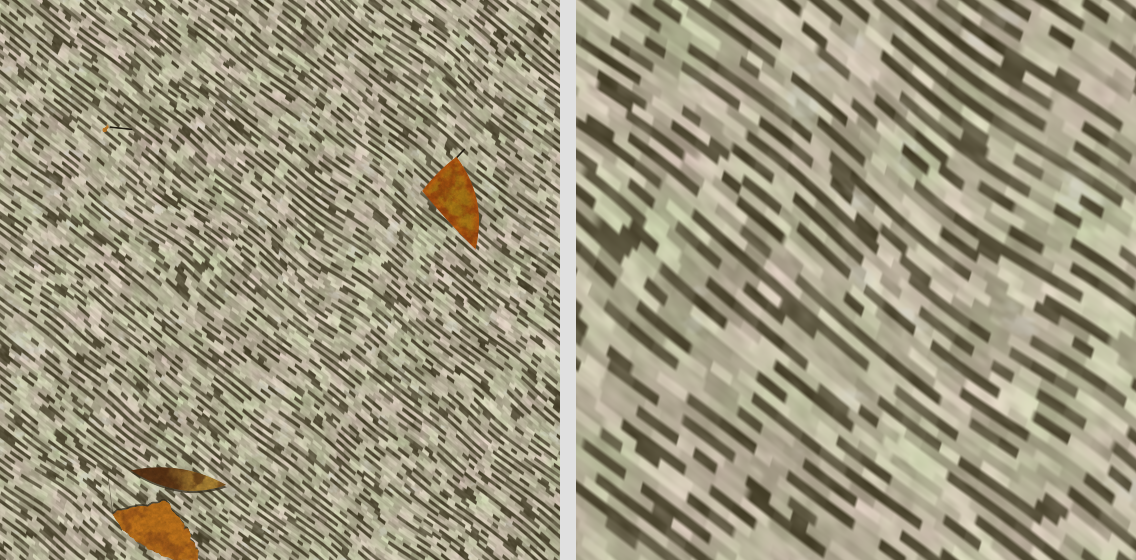
Left, the full canvas; right, a detail of the centre.
This texture is drawn by a three.js fragment shader. Its source:

```glsl
varying vec2 vUv;

float hash(vec2 p) {
  vec3 q = fract(vec3(p.xyx) * 0.1031);
  q += dot(q, q.yzx + 33.33);
  return fract((q.x + q.y) * q.z);
}

float noise(vec2 p) {
  vec2 i = floor(p), f = fract(p);
  f = f * f * (3.0 - 2.0 * f);
  return mix(mix(hash(i), hash(i + vec2(1, 0)), f.x),
             mix(hash(i + vec2(0, 1)), hash(i + vec2(1, 1)), f.x), f.y);
}

float fbm(vec2 p) {
  float sum = 0.0, amp = 0.5;
  for (int i = 0; i < 4; i++) {
    sum += amp * noise(p);
    p = p * 2.03 + 17.0;
    amp *= 0.5;
  }
  return sum / 0.9375;
}

// Brightness of one straw: odd rows are mostly gaps, even rows mostly straw
float strawTone(float cell, float row) {
  vec2 id = vec2(cell, row) + 300.0;
  float gapChance = mix(0.07, 0.57, mod(row, 2.0));
  float gap = step(hash(id), gapChance);
  float shade = hash(id + 71.3);
  return mix(0.62 + 0.43 * shade, 0.22 * shade * shade, gap);
}

float strawRow(float along, float row) {
  float rowSeed = hash(vec2(row + 400.0, 7.0));
  float s = along * mix(42.0, 58.0, rowSeed) + rowSeed * 37.0;
  s += 0.9 * noise(vec2(s * 0.7 + 200.0, row + 300.0));
  float cell = floor(s);
  return mix(strawTone(cell, row), strawTone(cell + 1.0, row),
             smoothstep(0.42, 0.58, fract(s)));
}

vec3 strawMat(vec2 p) {
  // Slanted, slightly wavy rows of broken straws
  vec2 w = p + 0.011 * (vec2(noise(p * 9.0), noise(p * 9.0 + 40.0)) - 0.5);
  float across = dot(w, vec2(0.62, 0.78));
  float along = dot(w, vec2(0.78, -0.62)) + 0.4 * across;
  float v = across / 0.0058;
  float row = floor(v);
  float tone = mix(strawRow(along, row), strawRow(along, row + 1.0),
                   smoothstep(0.26, 0.74, fract(v)));
  tone += 0.16 * (noise(vec2(along * 110.0, across * 260.0) + 90.0) - 0.5);
  tone += 0.14 * (fbm(p * 14.0) - 0.5);
  vec3 color = mix(vec3(0.30, 0.275, 0.19), vec3(0.81, 0.79, 0.695), tone);

  // Patches of greenish, pinkish and bleached straw
  float hue = fbm(p * 28.0 + 5.0) - 0.5;
  color += tone * hue * vec3(0.10, -0.03, 0.10);
  float bleach = smoothstep(0.66, 0.82, fbm(p * vec2(32.0, 40.0) + 60.0));
  return mix(color, vec3(0.83, 0.83, 0.80), 0.5 * bleach * tone);
}

// Distance outside the edge a-b, bowed outwards by bulge
float bowedEdge(vec2 p, vec2 a, vec2 b, float bulge) {
  vec2 d = b - a;
  float t = dot(p - a, d) / dot(d, d);
  return dot(p - a, normalize(vec2(-d.y, d.x))) - bulge * 4.0 * t * (1.0 - t);
}

float leafShape(vec2 p, vec2 a, vec2 b, vec2 c, vec3 bulge) {
  return max(bowedEdge(p, a, b, bulge.x),
         max(bowedEdge(p, b, c, bulge.y), bowedEdge(p, c, a, bulge.z)));
}

float segment(vec2 p, vec2 a, vec2 b) {
  vec2 d = b - a;
  return length(p - a - d * clamp(dot(p - a, d) / dot(d, d), 0.0, 1.0));
}

float cover(float d) { return 1.0 - smoothstep(-0.001, 0.001, d); }

float wedgeLeaf(vec2 p) {
  return leafShape(p, vec2(0.815, 0.72), vec2(0.849, 0.555), vec2(0.754, 0.659),
                   vec3(0.020, 0.002, 0.003));
}

float curledLeaf(vec2 p) {
  return leafShape(p, vec2(0.234, 0.16), vec2(0.404, 0.134), vec2(0.33, 0.124),
                   vec3(0.016, 0.004, 0.006));
}

float raggedLeaf(vec2 p) {
  float teeth = 0.009 * (noise(p * 110.0) - 0.5);
  return teeth + leafShape(p, vec2(0.2, 0.082), vec2(0.295, 0.104),
                           vec2(0.358, -0.003), vec3(0.003, 0.008, 0.024));
}

void main() {
  vec2 p = vUv;
  vec3 color = strawMat(p);

  // Shadows and stems
  vec2 lit = p + vec2(-0.001, 0.004);
  float shadow = max(cover(curledLeaf(lit)), cover(raggedLeaf(p - vec2(-0.001, 0.003))));
  color = mix(color, vec3(0.20, 0.17, 0.11), 0.75 * shadow);
  float stem = min(segment(p, vec2(0.815, 0.718), vec2(0.829, 0.733)),
                   segment(p, vec2(0.197, 0.773), vec2(0.235, 0.769)));
  color = mix(color, vec3(0.13, 0.11, 0.07), cover(stem - 0.0014));
  float thread = segment(p, vec2(0.193, 0.15), vec2(0.201, 0.085));
  color = mix(color, vec3(0.25, 0.22, 0.16), 0.6 * cover(thread - 0.0006));

  // Autumn leaves with rusty blotches
  float blotch = smoothstep(0.45, 0.72, fbm(p * 48.0 + 11.0));
  float grain = 0.85 + 0.3 * fbm(p * 190.0);
  vec3 ochre = mix(vec3(0.61, 0.43, 0.08), vec3(0.68, 0.31, 0.06),
                   smoothstep(0.0, 0.025, wedgeLeaf(p) + 0.02));
  vec3 wedge = mix(ochre, vec3(0.54, 0.22, 0.05), 0.7 * blotch);
  color = mix(color, wedge * grain, cover(wedgeLeaf(p)));
  vec3 curled = mix(vec3(0.33, 0.19, 0.08), vec3(0.63, 0.48, 0.19),
                    smoothstep(0.27, 0.39, p.x + 0.05 * (fbm(p * 40.0) - 0.5)));
  curled = mix(curled, vec3(0.30, 0.16, 0.06), 0.6 * blotch);
  color = mix(color, curled * grain, cover(curledLeaf(p)));
  vec3 ragged = mix(vec3(0.68, 0.41, 0.10), vec3(0.52, 0.28, 0.09), 0.65 * blotch);
  color = mix(color, ragged * grain, cover(raggedLeaf(p)));
  float crumb = length((p - vec2(0.188, 0.771)) * vec2(1.0, 0.8)) - 0.010 * noise(p * 150.0);
  color = mix(color, vec3(0.70, 0.45, 0.15) * grain, cover(crumb));

  gl_FragColor = vec4(clamp(color, 0.0, 1.0), 1.0);
}
```
